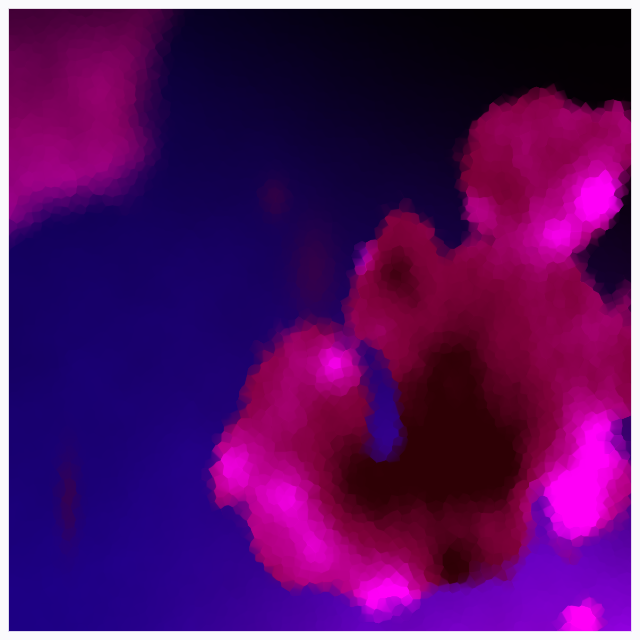
Give the GLSL for this background, as a WebGL 2 fragment shader.

```glsl
#version 300 es
precision highp float;
// Magenta clouds over an indigo sky, inside a thin pale frame.
// Warped ellipses join into the cloud body; soft lights and shadows pick its
// tone from a ramp. A soft cell pattern gives the painted, faceted look.

uniform vec2 u_resolution;
out vec4 outColor;

const vec3 FRAME = vec3(0.98, 0.98, 0.99);
const float FRAME_WIDTH = 0.0137;
const vec3 SKY_LOW = vec3(0.12, 0.0, 0.54);
const vec3 SKY_HIGH = vec3(0.05, 0.0, 0.26);
const vec3 VIOLET_GLOW = vec3(0.46, 0.0, 0.33);
const vec3 MAROON = vec3(0.18, 0.0, 0.02);
const vec3 CRIMSON = vec3(0.50, 0.0, 0.23);
const vec3 ROSE = vec3(0.72, 0.0, 0.54);
const vec3 MAGENTA = vec3(1.0, 0.0, 0.97);
const float FACETS = 75.0;      // painted cells across the canvas
const float FACET_MIX = 0.75;   // 0 = smooth, 1 = flat cells
const float EDGE_SOFT = 0.013;
const float EDGE_WARP = 0.05;
const float BASE_TONE = 0.47;

// Cloud body: centre, radii
const vec4 PUFFS[12] = vec4[12](
  vec4(0.85, 0.72, 0.13, 0.125), vec4(0.966, 0.79, 0.03, 0.052),
  vec4(0.627, 0.54, 0.073, 0.12), vec4(0.785, 0.43, 0.185, 0.20),
  vec4(0.48, 0.335, 0.11, 0.155), vec4(0.51, 0.20, 0.13, 0.115),
  vec4(0.36, 0.27, 0.028, 0.055), vec4(0.61, 0.135, 0.09, 0.09),
  vec4(0.91, 0.26, 0.07, 0.115), vec4(0.905, 0.035, 0.034, 0.03),
  vec4(0.72, 0.23, 0.11, 0.15), vec4(0.97, 0.45, 0.03, 0.08));

// Centre, radius, change of tone
const vec4 SHADOWS[7] = vec4[7](
  vec4(0.68, 0.27, 0.12, -0.42), vec4(0.72, 0.43, 0.10, -0.34),
  vec4(0.62, 0.57, 0.05, -0.32), vec4(0.78, 0.70, 0.04, -0.18),
  vec4(0.57, 0.25, 0.07, -0.25), vec4(0.80, 0.28, 0.08, -0.28),
  vec4(0.70, 0.11, 0.05, -0.38));
const vec4 LIGHTS[12] = vec4[12](
  vec4(0.935, 0.69, 0.05, 0.60), vec4(0.89, 0.22, 0.065, 0.70),
  vec4(0.94, 0.31, 0.055, 0.55), vec4(0.52, 0.43, 0.04, 0.42),
  vec4(0.45, 0.22, 0.05, 0.38), vec4(0.49, 0.14, 0.06, 0.38),
  vec4(0.61, 0.06, 0.065, 0.65), vec4(0.905, 0.035, 0.05, 0.60),
  vec4(0.56, 0.60, 0.025, 0.40), vec4(0.36, 0.27, 0.045, 0.30),
  vec4(0.74, 0.68, 0.03, 0.25), vec4(0.87, 0.63, 0.04, 0.32));

// Faint haze: centre, radii
const vec4 WISPS[3] = vec4[3](
  vec4(0.49, 0.575, 0.035, 0.075), vec4(0.107, 0.22, 0.015, 0.07),
  vec4(0.43, 0.69, 0.02, 0.03));

float hash(vec2 p) {
  return fract(sin(dot(p, vec2(127.1, 311.7))) * 43758.5453);
}

float noise(vec2 p) {
  vec2 i = floor(p), f = fract(p);
  f = f * f * (3.0 - 2.0 * f);
  return mix(mix(hash(i), hash(i + vec2(1, 0)), f.x),
             mix(hash(i + vec2(0, 1)), hash(i + vec2(1, 1)), f.x), f.y);
}

// Layered noise, about -0.5 to 0.5
float fbm(vec2 p) {
  float sum = 0.0, amp = 0.5;
  for (int i = 0; i < 4; i++) {
    sum += amp * (noise(p) - 0.5);
    p = p * 2.03 + 17.0;
    amp *= 0.5;
  }
  return sum;
}

// Pulls a point to its nearest jittered cell centre, with soft cell borders
vec2 facet(vec2 p) {
  vec2 g = p * FACETS, base = floor(g), sum = vec2(0.0);
  float total = 0.0;
  for (int k = 0; k < 9; k++) {
    vec2 cell = base + vec2(k % 3 - 1, k / 3 - 1);
    vec2 site = cell + vec2(hash(cell), hash(cell + 41.0));
    vec2 d = site - g;
    float w = exp(-14.0 * dot(d, d));
    sum += w * site;
    total += w;
  }
  return mix(p, sum / (total * FACETS), FACET_MIX);
}

float smoothUnion(float a, float b, float k) {
  float h = max(k - abs(a - b), 0.0) / k;
  return min(a, b) - h * h * k * 0.25;
}

float cloudDistance(vec2 p) {
  float d = 1.0;
  for (int i = 0; i < 12; i++) {
    vec2 r = PUFFS[i].zw;
    float e = (length((p - PUFFS[i].xy) / r) - 1.0) * min(r.x, r.y);
    d = smoothUnion(d, e, 0.02);
  }
  return d + EDGE_WARP * fbm(p * 16.0);
}

float spot(vec2 p, vec4 s) {
  vec2 d = (p - s.xy) / s.z;
  return s.w * exp(-dot(d, d));
}

vec3 cloudColor(vec2 p) {
  float tone = BASE_TONE + 0.35 * fbm(p * vec2(18.0, 11.0) + 5.0);
  for (int i = 0; i < 7; i++) tone += spot(p, SHADOWS[i]);
  for (int i = 0; i < 12; i++) tone += spot(p, LIGHTS[i]);
  vec3 c = mix(MAROON, CRIMSON, smoothstep(0.0, 0.42, tone));
  c = mix(c, ROSE, smoothstep(0.38, 0.68, tone));
  return mix(c, MAGENTA, smoothstep(0.64, 0.95, tone));
}

vec3 skyColor(vec2 p) {
  vec3 c = mix(SKY_LOW, SKY_HIGH, p.y);
  c *= 1.0 - smoothstep(0.85, 1.65, p.x * 0.8 + p.y);
  c += VIOLET_GLOW * exp(-3.8 * p.y) * smoothstep(0.05, 0.95, p.x);
  c *= 1.0 + 0.25 * fbm(p * 7.0);
  for (int i = 0; i < 3; i++) {
    vec2 d = (p - WISPS[i].xy) / WISPS[i].zw;
    c = mix(c, vec3(0.27, 0.0, 0.24), 0.6 * exp(-dot(d, d)));
  }
  return c;
}

// Soft bank in the upper left corner
vec3 addCornerBank(vec3 c, vec2 p) {
  vec2 q = p + 0.07 * vec2(fbm(p * 9.0), fbm(p * 9.0 + 30.0));
  float side = 1.0 - smoothstep(-0.075, 0.02, q.x - mix(0.22, 0.28, (q.y - 0.65) / 0.35));
  float under = smoothstep(-0.02, 0.075, q.y - 0.635 - 0.22 * q.x);
  vec3 tint = mix(vec3(0.66, 0.0, 0.58), vec3(0.52, 0.0, 0.38), smoothstep(0.66, 0.82, p.y));
  tint = mix(tint, vec3(0.24, 0.0, 0.20), smoothstep(0.80, 1.0, p.y - 0.25 * p.x));
  tint *= 1.0 + 0.4 * fbm(p * 13.0);
  return mix(c, tint, side * under);
}

void main() {
  vec2 uv = gl_FragCoord.xy / u_resolution;
  vec2 p = facet(uv);
  vec3 color = addCornerBank(skyColor(p), p);
  float cover = 1.0 - smoothstep(-EDGE_SOFT, EDGE_SOFT, cloudDistance(p));
  color = mix(color, cloudColor(p), cover);

  // Frame
  vec2 inset = min(uv, 1.0 - uv);
  float pixel = 0.5 / min(u_resolution.x, u_resolution.y);
  float inside = smoothstep(-pixel, pixel, min(inset.x, inset.y) - FRAME_WIDTH);
  outColor = vec4(mix(FRAME, color, inside), 1.0);
}
```
